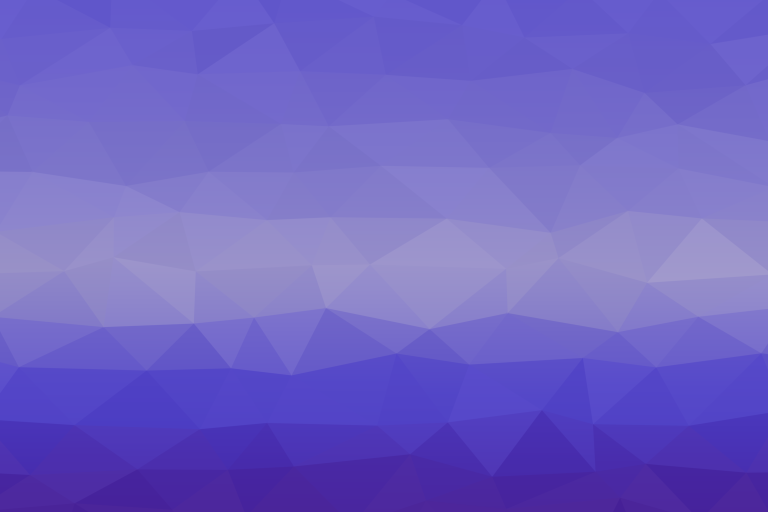
This background is drawn by a WebGL 2 fragment shader. Its source:

```glsl
#version 300 es
precision highp float;

uniform vec2 u_resolution;
out vec4 fragColor;

const vec2 CELL = vec2(0.172, 0.094);
const vec2 JITTER = vec2(0.62, 0.60);

float hash(vec2 p) {
    return fract(sin(dot(p, vec2(127.1, 311.7))) * 43758.55);
}

// Mesh vertex: staggered lattice point with random displacement
vec2 meshPoint(vec2 id) {
    vec2 jitter = vec2(hash(id), hash(id + 37.3)) - 0.5;
    float stagger = 0.5 * mod(id.y, 2.0);
    return (id + vec2(stagger, 0.0) + jitter * JITTER) * CELL;
}

float cross2(vec2 a, vec2 b) {
    return a.x * b.y - a.y * b.x;
}

float edgeDistance(vec2 p, vec2 a, vec2 b) {
    return cross2(b - a, p - a) / max(length(b - a), 1e-4);
}

// Positive inside the triangle, for either winding
float triangleDistance(vec2 p, vec2 a, vec2 b, vec2 c) {
    float winding = sign(cross2(b - a, c - a));
    float ab = edgeDistance(p, a, b) * winding;
    float bc = edgeDistance(p, b, c) * winding;
    float ca = edgeDistance(p, c, a) * winding;
    return min(ab, min(bc, ca));
}

vec3 blendStop(vec3 below, vec3 above, float start, float end, float y) {
    return mix(below, above, clamp((y - start) / (end - start), 0.0, 1.0));
}

// Vertical palette: deep violet, blue, pale lavender band, then periwinkle
vec3 skyColor(float y) {
    vec3 c = vec3(0.29, 0.14, 0.60);
    c = blendStop(c, vec3(0.29, 0.18, 0.68), 0.01, 0.11, y);
    c = blendStop(c, vec3(0.31, 0.25, 0.77), 0.11, 0.18, y);
    c = blendStop(c, vec3(0.34, 0.29, 0.79), 0.18, 0.25, y);
    c = blendStop(c, vec3(0.45, 0.41, 0.79), 0.25, 0.345, y);
    c = blendStop(c, vec3(0.56, 0.53, 0.79), 0.345, 0.42, y);
    c = blendStop(c, vec3(0.62, 0.59, 0.79), 0.42, 0.475, y);
    c = blendStop(c, vec3(0.53, 0.50, 0.80), 0.475, 0.61, y);
    c = blendStop(c, vec3(0.48, 0.45, 0.79), 0.61, 0.71, y);
    c = blendStop(c, vec3(0.43, 0.39, 0.79), 0.71, 0.83, y);
    return blendStop(c, vec3(0.39, 0.35, 0.80), 0.83, 1.0, y);
}

// Facet colour in rgb, antialiased coverage in a
vec4 facet(vec2 p, vec2 a, vec2 b, vec2 c, float seed, float pixel) {
    float coverage = smoothstep(-pixel, pixel, triangleDistance(p, a, b, c));
    float centerY = (a.y + b.y + c.y) / 3.0;
    float tone = hash(vec2(seed, seed * 1.7 + 5.0)) - 0.5;
    vec3 color = skyColor(mix(centerY, p.y, 0.3));
    color += tone * vec3(0.035, 0.035, 0.022);
    return vec4(color, 1.0) * coverage;
}

// Split each lattice quad along its shorter diagonal
vec4 quadFacets(vec2 p, vec2 id, float pixel) {
    vec2 a = meshPoint(id);
    vec2 b = meshPoint(id + vec2(1.0, 0.0));
    vec2 c = meshPoint(id + vec2(1.0, 1.0));
    vec2 d = meshPoint(id + vec2(0.0, 1.0));
    float seed = hash(id + 11.0) * 50.0;
    if (distance(a, c) < distance(b, d)) {
        return facet(p, a, b, c, seed, pixel) + facet(p, a, c, d, seed + 3.0, pixel);
    }
    return facet(p, a, b, d, seed, pixel) + facet(p, b, c, d, seed + 3.0, pixel);
}

void main() {
    vec2 p = gl_FragCoord.xy / u_resolution.y;
    float pixel = 0.7 / u_resolution.y;
    vec2 home = floor(p / CELL);

    // Gather the facets around this point
    vec4 sum = vec4(skyColor(p.y), 1.0) * 0.001;
    for (int row = -1; row <= 1; row++) {
        for (int col = -2; col <= 1; col++) {
            sum += quadFacets(p, home + vec2(col, row), pixel);
        }
    }
    fragColor = vec4(sum.rgb / sum.a, 1.0);
}
```
